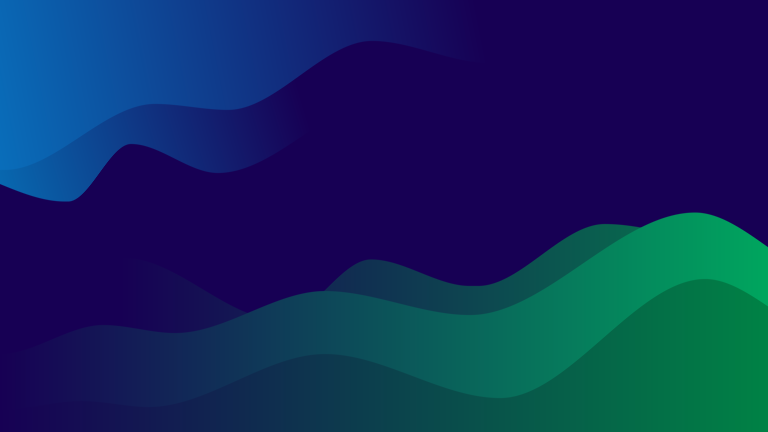
Reproduce this background procedurally as a WebGL 1 fragment shader.

```glsl
precision highp float;
// Layered waves on deep indigo: two blue sheets hang from the upper left and
// three green hills rise to the lower right. Each outline is a sum of smooth
// rises and falls, and each layer fades sideways into the background.

uniform vec2 u_resolution;

const vec3 INDIGO = vec3(0.09, 0.0, 0.33);

// Height change of "amount" eased between two x positions
float rise(float x, float from, float to, float amount) {
  return amount * smoothstep(from, to, x);
}

// Lower edges of the blue sheets
float upperSheet(float x) {
  return 5.46 + rise(x, 0.1, 3.23, 1.375) + rise(x, 3.23, 4.75, -0.125)
    + rise(x, 4.75, 7.75, 1.437) + rise(x, 7.75, 10.2, -0.46);
}

float lowerSheet(float x) {
  return 5.575 + rise(x, -1.46, 1.35, -0.773) + rise(x, 1.42, 2.73, 1.198)
    + rise(x, 2.73, 4.54, -0.604) + rise(x, 4.54, 8.33, 1.73);
}

// Upper edges of the green hills
float backHill(float x) {
  return 3.625 + rise(x, 2.6, 5.83, -1.29) + rise(x, 5.83, 7.73, 1.26)
    + rise(x, 7.73, 9.79, -0.552) + rise(x, 9.96, 12.6, 1.29)
    + rise(x, 12.6, 15.83, -0.54);
}

float middleHill(float x) {
  return 1.625 + rise(x, 0.0, 2.15, 0.604) + rise(x, 2.15, 3.65, -0.167)
    + rise(x, 3.65, 6.77, 0.875) + rise(x, 6.77, 9.79, -0.5)
    + rise(x, 9.79, 14.48, 2.135) + rise(x, 14.48, 17.5, -1.427);
}

float frontHill(float x) {
  return 0.458 + rise(x, 0.0, 1.7, 0.187) + rise(x, 1.7, 3.1, -0.125)
    + rise(x, 3.1, 6.77, 1.104) + rise(x, 6.77, 10.42, -0.917)
    + rise(x, 10.42, 14.69, 2.48) + rise(x, 14.69, 17.5, -1.27);
}

// Smooth coverage of the side where the distance is positive
float cover(float distance) {
  float pixel = 9.0 / u_resolution.y;
  return smoothstep(-0.8 * pixel, 0.8 * pixel, distance);
}

// Blend from the background to a tint
vec3 fade(vec3 tint, float strength) {
  return mix(INDIGO, tint, clamp(strength, 0.0, 1.0));
}

void main() {
  // The canvas spans 16 by 9 units
  vec2 p = gl_FragCoord.xy / u_resolution * vec2(16.0, 9.0);
  vec3 color = INDIGO;

  // Blue sheets, brightest at the left
  vec3 lowerBlue = fade(vec3(0.03, 0.41, 0.69), 1.0 - (p.x + 0.3 * (p.y - 5.04)) / 6.85);
  vec3 upperBlue = fade(vec3(0.035, 0.43, 0.73), 1.0 - (p.x + 0.2 * (p.y - 5.46)) / 10.6);
  color = mix(color, lowerBlue, cover(p.y - lowerSheet(p.x)));
  color = mix(color, upperBlue, cover(p.y - upperSheet(p.x)));

  // Green hills from back to front, brightest at the right
  vec3 backGreen = fade(vec3(0.02, 0.5, 0.3), (p.x - 2.5) / 13.5);
  vec3 middleGreen = fade(vec3(0.0, 0.65, 0.37), p.x / 16.0);
  vec3 frontGreen = fade(vec3(0.0, 0.51, 0.27), p.x / 16.0);
  color = mix(color, backGreen, cover(backHill(p.x) - p.y));
  color = mix(color, middleGreen, cover(middleHill(p.x) - p.y));
  color = mix(color, frontGreen, cover(frontHill(p.x) - p.y));

  gl_FragColor = vec4(color, 1.0);
}
```
